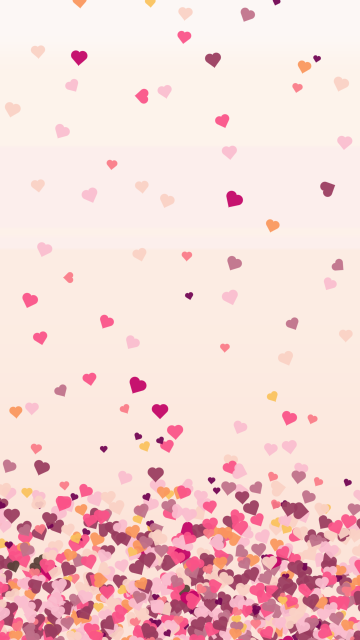
Reproduce this pattern procedurally as a Shadertoy shader.

```glsl
// Heart confetti drifting down a pale cream and blush backdrop into a dense pile.
// One coarse jittered grid scatters the falling hearts; finer grids stacked on top
// fill the pile, with a chance per cell that grows toward the bottom edge.

vec4 hash4(vec3 p) {
    vec4 q = fract(p.xyzx * vec4(0.1031, 0.1030, 0.0973, 0.1099));
    q += dot(q, q.wzxy + 33.33);
    return fract((q.xxyz + q.yzzw) * q.zywx);
}

// Signed distance to a heart about one unit tall, centred on the origin
float heartDistance(vec2 p) {
    p.x = abs(p.x);
    p.y += 0.55;
    if (p.x + p.y > 1.0) return length(p - vec2(0.25, 0.75)) - 0.3536;
    vec2 toNotch = p - vec2(0.0, 1.0);
    vec2 toSide = p - 0.5 * max(p.x + p.y, 0.0);
    return sqrt(min(dot(toNotch, toNotch), dot(toSide, toSide))) * sign(p.x - p.y);
}

// Colour in rgb and matching heart size in a; pile runs from 0 (air) to 1 (heap)
vec4 heartStyle(float pick, float pile) {
    float pale = mix(0.46, 0.33, pile);
    if (pick < pale * 0.58) return vec4(0.98, 0.74, 0.81, 0.0195);
    if (pick < pale) return vec4(0.98, 0.82, 0.77, 0.0195);
    float k = (pick - pale) / (1.0 - pale);
    if (k < 0.25) return vec4(0.98, 0.32, 0.53, 0.0195);
    if (k < mix(0.34, 0.49, pile)) return vec4(0.60, 0.23, 0.37, 0.0200);
    if (k < mix(0.46, 0.63, pile)) return vec4(0.75, 0.44, 0.54, 0.0185);
    if (k < mix(0.58, 0.72, pile)) return vec4(0.98, 0.59, 0.36, 0.0180);
    if (k < mix(0.72, 0.80, pile)) return vec4(0.98, 0.48, 0.53, 0.0135);
    if (k < 0.86) return vec4(0.98, 0.76, 0.36, 0.0135);
    if (k < 0.95) return vec4(0.44, 0.01, 0.32, 0.0105);
    if (k < mix(1.0, 0.98, pile)) return vec4(0.76, 0.01, 0.40, 0.0235);
    return vec4(0.35, 0.25, 0.22, 0.0175);
}

// Chance that a fine grid cell holds a heart at height h
float pileDensity(float h) {
    return 0.050 * smoothstep(0.46, 0.34, h)
         + 0.12 * smoothstep(0.31, 0.22, h)
         + 0.64 * smoothstep(0.255, 0.04, h);
}

// Paint one jittered grid of hearts over the colour
vec3 paintHearts(vec3 color, vec2 p, float cell, float layer) {
    vec2 home = floor(p / cell);
    for (int j = -1; j <= 1; j++) {
        for (int i = -1; i <= 1; i++) {
            vec2 id = home + vec2(i, j);
            vec4 a = hash4(vec3(id + 17.0, layer * 7.0 + 11.0));
            vec4 b = hash4(vec3(id + 61.0, layer * 5.0 + 29.0));
            vec2 center = (id + mix(vec2(0.05), vec2(0.95), a.xy)) * cell;

            // The coarse grid is evenly filled above the pile
            float chance = layer < 0.5 ? 0.84 * step(0.35, center.y)
                                       : pileDensity(center.y);
            if (a.w > chance) continue;

            vec4 style = heartStyle(a.z, smoothstep(0.38, 0.20, center.y));
            float size = style.a * mix(0.9, 1.08, b.z);
            float turn = (b.x - 0.5) * (b.y > 0.85 ? 5.0 : 1.2);
            float c = cos(turn), s = sin(turn);
            vec2 local = mat2(c, -s, s, c) * (p - center) / size;
            float edge = 0.7 / iResolution.y;
            float cover = 1.0 - smoothstep(-edge, edge, heartDistance(local) * size);
            color = mix(color, style.rgb, cover * 0.93);
        }
    }
    return color;
}

// Soft horizontal bands of cream and blush
vec3 backdrop(float h) {
    vec3 color = mix(vec3(0.988, 0.892, 0.852), vec3(0.988, 0.927, 0.890),
                     smoothstep(0.10, 0.55, h));
    color = mix(color, vec3(0.990, 0.937, 0.925), smoothstep(0.608, 0.614, h));
    color = mix(color, vec3(0.992, 0.945, 0.915), smoothstep(0.626, 0.636, h));
    color = mix(color, vec3(0.988, 0.932, 0.925), smoothstep(0.640, 0.648, h));
    color = mix(color, vec3(0.992, 0.953, 0.922), smoothstep(0.768, 0.774, h));
    color = mix(color, vec3(0.990, 0.970, 0.960), smoothstep(0.885, 0.950, h));
    return color;
}

void mainImage(out vec4 fragColor, in vec2 fragCoord) {
    vec2 p = fragCoord / iResolution.y;
    vec3 color = backdrop(p.y);

    // Falling hearts
    color = paintHearts(color, p, 0.080, 0.0);

    // Heaped hearts; each layer has its own shift and cell size
    if (p.y < 0.50) {
        for (int n = 1; n <= 10; n++) {
            float layer = float(n);
            vec2 offset = fract(layer * vec2(0.618, 0.755));
            vec2 shifted = p + vec2(0.036 * offset.x, 0.0);
            color = paintHearts(color, shifted, 0.034 + 0.0036 * offset.y, layer);
        }
    }
    fragColor = vec4(color, 1.0);
}
```
